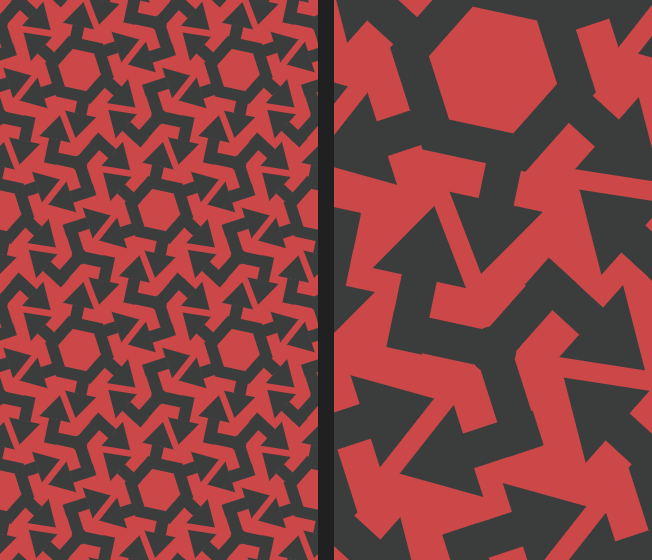
Left: the whole. Right: its middle third, enlarged.
Write a Shadertoy shader that draws this pattern.

```glsl
mat2 turn(float angle) {
    float c = cos(angle), s = sin(angle);
    return mat2(c, -s, s, c);
}

float box(vec2 p, vec2 halfSize) {
    vec2 d = abs(p) - halfSize;
    return max(d.x, d.y);
}

// Arrow along +y: a shaft from start to base, then a triangular head
float arrow(vec2 p, float start, float base) {
    float shaft = box(p - vec2(0.0, 0.5 * (start + base)), vec2(0.0375, 0.5 * (base - start) + 0.003));
    vec2 h = vec2(abs(p.x), p.y - base);
    float head = max(-h.y, dot(h - vec2(0.1, 0.0), normalize(vec2(0.152, 0.1))));
    return min(shaft, head);
}

// Three bent arrows around a hub
float pinwheel(vec2 p) {
    float d = length(p) - 0.049;
    for (int i = 0; i < 3; i++) {
        d = min(d, box(p + vec2(0.11, 0.0), vec2(0.11, 0.0375)));
        d = min(d, arrow(p + vec2(0.182, 0.0), -0.0375, 0.113));
        p = turn(radians(120.0)) * p;
    }
    return d;
}

// Offset from the nearest centre of a triangular lattice with unit spacing
vec2 latticeCell(vec2 p, vec2 period) {
    vec2 a = mod(p, period) - 0.5 * period;
    vec2 b = mod(p - 0.5 * period, period) - 0.5 * period;
    return dot(a, a) < dot(b, b) ? a : b;
}

void mainImage(out vec4 fragColor, in vec2 fragCoord) {
    vec2 period = vec2(1.0, sqrt(3.0));
    vec2 p = (fragCoord / iResolution.xy * 2.0 - vec2(0.0, 0.25)) * period;
    float tilt = radians(-12.0);
    vec2 q = turn(tilt) * latticeCell(p, period);
    vec2 hub = turn(tilt) * vec2(0.0, -inversesqrt(3.0));

    // Six sectors: ring arrows and the pinwheels at the cell corners
    float hexagon = -1.0, dark = 1.0;
    for (int i = 0; i < 6; i++) {
        hexagon = max(hexagon, -q.y);
        dark = min(dark, arrow(vec2(q.x - 0.063, -q.y), 0.14, 0.2645));
        dark = min(dark, pinwheel(q - hub));
        q = turn(radians(60.0)) * q;
    }
    dark = min(dark, abs(hexagon - 0.155) - 0.036);

    float pixel = 2.0 / iResolution.x;
    float ink = clamp(0.5 - dark / pixel, 0.0, 1.0);
    fragColor = vec4(mix(vec3(0.80, 0.28, 0.28), vec3(0.23, 0.24, 0.24), ink), 1.0);
}
```
